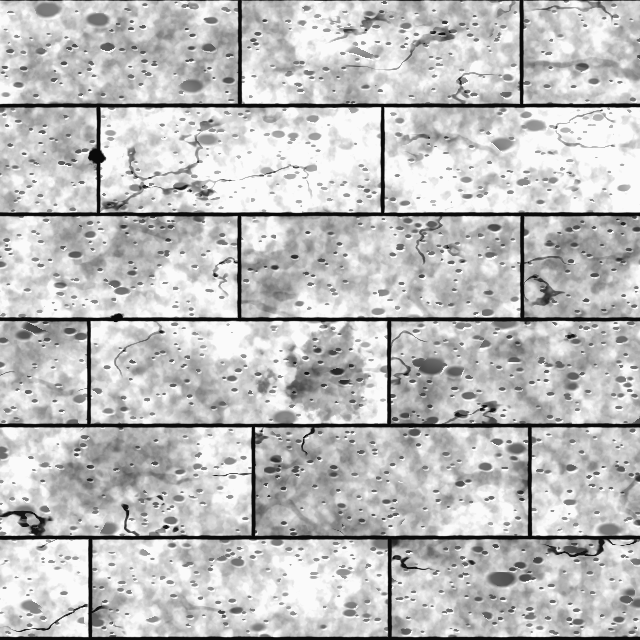
This texture is drawn by a Shadertoy shader. Its source:

```glsl
// Six staggered courses of pale weathered stone blocks with thin black joints.
// Cellular noise, summed over octaves, gives the mottling and grain; its contour
// lines give cracks and veins, and its sparse cells give pits with lit rims.

vec2 hash2(vec2 p) {
    vec3 q = fract(p.xyx * vec3(0.1031, 0.1030, 0.0973));
    q += dot(q, q.yzx + 33.33);
    return fract((q.xx + q.yz) * q.zy);
}

// x: distance to nearest point, y: value of that cell, z: smooth blend of values
vec3 cells(vec2 p) {
    vec2 base = floor(p), f = p - base;
    vec3 result = vec3(9.0, 0.0, 0.0);
    float total = 0.0;
    for (int k = 0; k < 9; k++) {
        vec2 o = vec2(k % 3 - 1, k / 3 - 1);
        float d = length(o + hash2(base + o) - f);
        float value = hash2(base + o + 57.0).x;
        float weight = exp(-6.0 * d * d);
        if (d < result.x) result.xy = vec2(d, value);
        result.z += weight * value;
        total += weight;
    }
    result.z /= total;
    return result;
}

// Octaves of blended cells, centred on zero
float mottle(vec2 p, int octaves) {
    float sum = 0.0, amp = 0.5, total = 0.0;
    for (int i = 0; i < octaves; i++) {
        sum += amp * (cells(p).z - 0.5);
        total += amp;
        amp *= 0.5;
        p = mat2(1.6, 1.2, -1.2, 1.6) * p + 17.3;
    }
    return sum / total;
}

// Sparse flattened holes at three sizes
float pits(vec2 p, float density) {
    float depth = 0.0;
    for (int i = 0; i < 3; i++) {
        float scale = 22.0 * exp2(float(i));
        vec3 c = cells(p * scale * vec2(0.8, 1.4) + 31.0 * float(i));
        float present = step(0.95 - 0.04 * float(i) - density, c.y);
        float size = 0.2 + 0.25 * fract(c.y * 91.0);
        depth = max(depth, present * (1.0 - smoothstep(size - 0.15, size + 0.05, c.x)));
    }
    return depth;
}

// Black clump with a ragged rim
float clump(vec2 offset, float radius, float ragged) {
    return 1.0 - smoothstep(radius * 0.8, radius * 1.2, length(offset) + radius * ragged);
}

void mainImage(out vec4 fragColor, in vec2 fragCoord) {
    vec2 uv = fragCoord / iResolution.xy;

    // Courses from the bottom: height of the joint below each
    float bed[7] = float[7](0.002, 0.160, 0.335, 0.501, 0.665, 0.835, 1.002);
    // Two upright joints and the stone tone of each course
    vec3 course[6] = vec3[6](
        vec3(0.141, 0.609, 0.85), vec3(0.396, 0.828, 0.79), vec3(0.139, 0.608, 0.83),
        vec3(0.374, 0.816, 0.83), vec3(0.154, 0.598, 0.89), vec3(0.375, 0.815, 0.83));

    int row = 0;
    float joint = 1.0;
    for (int i = 0; i < 7; i++) {
        if (i < 6 && uv.y > bed[i]) row = i;
        joint = min(joint, abs(uv.y - bed[i]));
    }
    vec3 stone = course[row];
    joint = min(joint, min(abs(uv.x - stone.x), abs(uv.x - stone.y)));
    vec2 block = vec2(step(stone.x, uv.x) + step(stone.y, uv.x), row);

    // Mottled body, shifted so that each block is cut from another place
    vec2 p = uv + block * vec2(3.7, 1.9) + 5.0;
    float broad = mottle(p * 8.0, 4);
    float grain = mottle(p * 62.0, 3);
    float tone = stone.z + 0.08 * (hash2(block + 3.0).x - 0.5);
    tone += 0.60 * broad + 0.52 * grain;

    // Dark stain on the middle block
    float stain = length((uv - vec2(0.525, 0.42)) * vec2(1.0, 0.8)) + 0.22 * broad + 0.06 * grain;
    float middle = float(row == 2) * step(0.5, block.x) * step(block.x, 1.5);
    tone -= 0.24 * middle * (1.0 - smoothstep(0.075, 0.10, stain));

    // Grey veins and fine broken cracks, strongest in the lower courses
    float contour = abs(mottle(p * vec2(5.0, 8.0) + 40.0, 5));
    float patchy = mottle(p * 9.0 + 80.0, 2);
    float worn = row < 2 ? 1.0 : 0.55;
    tone -= 0.16 * (1.0 - smoothstep(0.02, 0.06, contour)) * smoothstep(0.0, 0.12, -patchy);
    float crack = (1.0 - smoothstep(0.004, 0.016, contour)) * smoothstep(0.04, 0.14, patchy);
    tone -= 0.70 * worn * crack;

    // Pits, dark inside with a light rim on one side
    vec2 rough = p + 0.006 * vec2(grain, -broad);
    float density = 0.05 * smoothstep(0.0, 0.2, patchy);
    float pit = pits(rough, density);
    float rim = max(pits(rough + vec2(-0.0015, 0.0025), density) - pit, 0.0);
    tone += 0.22 * rim - 0.52 * pit * (0.7 + grain);

    // Joints with soft, slightly chipped edges, and two clumps upon them
    float dark = 1.0 - smoothstep(0.0017, 0.0042, joint + 0.0016 * grain);
    dark = max(dark, clump(uv - vec2(0.151, 0.756), 0.012, 1.6 * grain));
    dark = max(dark, clump((uv - vec2(0.184, 0.504)) * vec2(0.8, 1.2), 0.008, 1.6 * grain));
    tone = mix(clamp(tone, 0.08, 0.98), 0.04, dark);

    fragColor = vec4(vec3(tone), 1.0);
}
```
